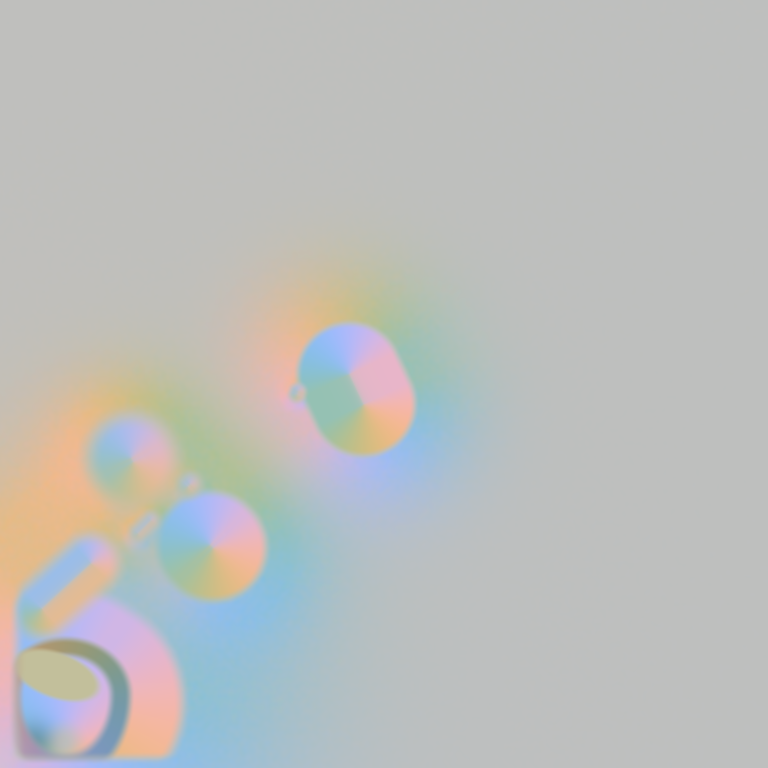
Reproduce this background procedurally as a WebGL 2 fragment shader.

```glsl
#version 300 es
precision highp float;
// Soft iridescent bubbles on grey, tinted by the direction of a vector field.
uniform vec2 u_resolution;
out vec4 fragColor;

const vec3 GREY = vec3(0.747, 0.75, 0.745);
const vec3 TINT_GAIN = vec3(0.225, 0.045, 0.25);
const vec2 RED_AXIS = vec2(0.97, -0.26);
const vec2 BLUE_AXIS = vec2(-0.26, 0.97);
const float GRAIN_SCALE = 115.0;
const float GRAIN_AMOUNT = 0.28;
const vec2 RING_CENTER = vec2(0.085, 0.095);
const vec2 CORE_CENTER = vec2(0.083, 0.034);
const vec2 DOME_CENTER = vec2(0.073, 0.121);

// Each bubble is a capsule: its spine runs from xy to zw.
const int BUBBLES = 8;
const vec4 SPINE[BUBBLES] = vec4[](
  vec4(0.085, 0.095, 0.100, 0.085),
  vec4(0.055, 0.208, 0.118, 0.266),
  vec4(0.173, 0.399, 0.171, 0.403),
  vec4(0.274, 0.290, 0.277, 0.287),
  vec4(0.455, 0.512, 0.473, 0.474),
  vec4(0.387, 0.487, 0.388, 0.490),
  vec4(0.245, 0.367, 0.247, 0.369),
  vec4(0.180, 0.306, 0.196, 0.322));
// Radius, edge softness, inner strength, glow reach.
const vec4 FORM[BUBBLES] = vec4[](
  vec4(0.138, 0.012, 0.95, 0.165),
  vec4(0.036, 0.015, 0.85, 0.090),
  vec4(0.056, 0.020, 0.75, 0.065),
  vec4(0.069, 0.009, 0.95, 0.085),
  vec4(0.067, 0.007, 1.00, 0.082),
  vec4(0.010, 0.006, 0.55, 0.010),
  vec4(0.013, 0.012, 0.60, 0.015),
  vec4(0.010, 0.010, 0.50, 0.015));

vec2 hashGradient(vec2 cell) {
  vec2 h = vec2(dot(cell, vec2(127.1, 311.7)), dot(cell, vec2(269.5, 183.3)));
  return 2.0 * fract(sin(h) * 43758.5) - 1.0;
}

float gradientNoise(vec2 p) {
  vec2 i = floor(p), f = fract(p);
  vec2 u = f * f * (3.0 - 2.0 * f);
  vec2 e = vec2(0.0, 1.0);
  float low = mix(dot(hashGradient(i), f), dot(hashGradient(i + e.yx), f - e.yx), u.x);
  float high = mix(dot(hashGradient(i + e.xy), f - e.xy), dot(hashGradient(i + e.yy), f - e.yy), u.x);
  return mix(low, high, u.y);
}

// Offset from the nearest point on a segment.
vec2 fromSegment(vec2 p, vec4 s) {
  vec2 axis = s.zw - s.xy;
  float t = clamp(dot(p - s.xy, axis) / dot(axis, axis), 0.0, 1.0);
  return p - s.xy - axis * t;
}

vec2 direction(vec2 q) {
  return q / (length(q) + 0.003);
}

// One inside the shape, zero outside.
float fill(float d, float softness) {
  return 1.0 - smoothstep(-softness, softness, d);
}

vec3 tint(vec2 v) {
  float red = dot(v, RED_AXIS), blue = dot(v, BLUE_AXIS);
  return GREY + TINT_GAIN * vec3(red, -0.6 * red - 0.4 * blue - 0.4 * length(v), blue);
}

void main() {
  vec2 p = gl_FragCoord.xy / min(u_resolution.x, u_resolution.y);
  vec2 grain = vec2(gradientNoise(p * GRAIN_SCALE), gradientNoise(p * GRAIN_SCALE + 37.5));

  // Outer glow points back toward every bubble.
  vec2 field = vec2(0.0);
  for (int i = 0; i < BUBBLES; i++) {
    vec2 q = fromSegment(p, SPINE[i]);
    float d = max(length(q) - FORM[i].x, 0.0);
    field -= direction(q) * 0.85 * exp(-pow(d / FORM[i].w, 1.7));
  }
  field /= max(1.0, length(field) / 0.85);
  field += grain * GRAIN_AMOUNT * (0.06 + length(field) * (1.0 - 0.6 * length(field)));
  field -= direction(p - vec2(0.25, 0.3)) * 0.05 * exp(-2.0 * length(p - vec2(0.2, 0.4)));

  // Inside, the field points outward from the spine.
  float leftCut = smoothstep(0.010, 0.034, p.x) * smoothstep(0.004, 0.022, p.y);
  for (int i = 0; i < BUBBLES; i++) {
    vec2 q = fromSegment(p, SPINE[i]);
    float inside = fill(length(q) - FORM[i].x, FORM[i].y) * leftCut;
    field = mix(field, direction(q) * FORM[i].z, inside);
  }

  // Dark inward band and a bright core nested in the lowest bubble.
  vec2 q = p - RING_CENTER;
  q.y *= q.y > 0.0 ? 1.15 : 0.75;
  float r = length(q);
  float band = fill(r - 0.084, 0.007) * leftCut;
  float core = fill(r - 0.060, 0.007) * leftCut;
  field = mix(field, -direction(q) * 0.8, band);
  field = mix(field, direction(p - CORE_CENTER) * smoothstep(0.0, 0.035, length(p - CORE_CENTER)), core);

  // Tilted pale dome across the top of the core.
  vec2 m = p - DOME_CENTER;
  m = vec2(0.94 * m.x - 0.34 * m.y, 0.34 * m.x + 0.94 * m.y);
  float dome = fill(length(m / vec2(0.058, 0.029)) - 1.0, 0.13) * leftCut;
  field = mix(field, vec2(-0.1, -0.6), dome);

  vec3 color = tint(field);
  color *= 1.0 - 0.2 * band * (1.0 - core) * (1.0 - dome);
  float shade = exp(-dot(p - vec2(0.045, 0.035), p - vec2(0.045, 0.035)) / 0.0006);
  color *= 1.0 - 0.2 * shade * core;
  color = mix(color, vec3(0.84, 0.77, 0.82), 0.6 * fill(length(p * vec2(1.0, 0.6)) - 0.02, 0.03));
  fragColor = vec4(color, 1.0);
}
```
